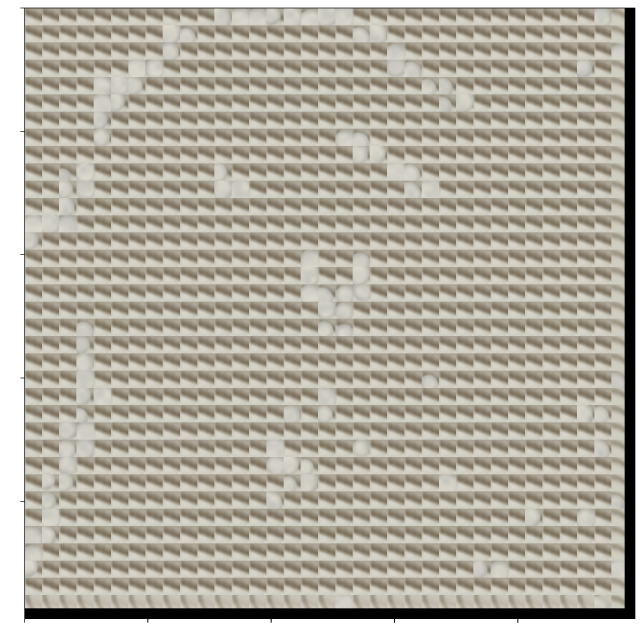
Give the GLSL for this pattern, as a Shadertoy shader.

```glsl
// A plotted mosaic: one small shaded relief tile repeated over a square grid,
// with pale worn tiles along a few strokes and scattered at random, set in a
// white margin with a black strip, thin frame and axis ticks.

const float SPAN = 495.0;         // axis length in plot units
const float FILLED = 486.7;       // extent covered by tiles
const float TILE = 14.0;          // tile side, giving 34.8 repeats each way
const float TICK_STEP = 100.0;
const float TICK_LENGTH = 3.4;
const float LINE_HALF = 0.36;
const float WEAR_REACH = 0.72;    // stroke half width, in tiles
const float WEAR_CHANCE = 0.9;
const float STRAY_CHANCE = 0.05;
const float CORNER_CHANCE = 0.2;
const int SAMPLES = 3;            // per side of a pixel
const vec2 PLOT_MIN = vec2(0.0385, 0.0125);
const vec2 PLOT_MAX = vec2(0.992, 0.9725);
const vec3 SHADOW = vec3(0.49, 0.445, 0.365);
const vec3 CREAM = vec3(0.825, 0.815, 0.77);
const vec3 PALE_GREY = vec3(0.76, 0.76, 0.735);
const vec3 PALE_WARM = vec3(0.87, 0.855, 0.81);

// Strokes of wear, start and end in tile units from the top left
const int STROKES = 12;
const vec4 WEAR[STROKES] = vec4[STROKES](
    vec4(0.5, 13.2, 2.3, 12.2), vec4(2.5, 11.5, 5.0, 5.0),
    vec4(5.2, 4.8, 9.2, 1.2), vec4(10.5, 0.5, 18.5, 0.5),
    vec4(19.2, 1.3, 25.5, 5.5), vec4(3.4, 18.5, 3.6, 22.5),
    vec4(4.0, 22.5, 0.4, 32.0), vec4(20.2, 14.0, 18.0, 18.4),
    vec4(16.5, 14.5, 17.5, 18.4), vec4(18.5, 7.5, 23.3, 10.5),
    vec4(11.5, 8.5, 11.8, 10.5), vec4(14.5, 25.5, 16.5, 28.5));

float hash(vec2 p) {
    return fract(sin(dot(p, vec2(127.1, 311.7))) * 43758.545);
}

float noise(vec2 p) {
    vec2 i = floor(p), f = fract(p);
    f = f * f * (3.0 - 2.0 * f);
    return mix(mix(hash(i), hash(i + vec2(1, 0)), f.x),
               mix(hash(i + vec2(0, 1)), hash(i + 1.0), f.x), f.y);
}

float segmentDistance(vec2 p, vec2 a, vec2 b) {
    vec2 ab = b - a;
    return length(p - a - ab * clamp(dot(p - a, ab) / dot(ab, ab), 0.0, 1.0));
}

// Common tile: dark slanting fold, tan above, cream below and at the left
float tileTone(vec2 q) {
    float s = q.y - 0.22 - 0.38 * q.x;
    float tone = s > 0.0 ? smoothstep(0.0, 0.33, s) : 0.55 * smoothstep(0.0, 0.4, -s);
    float leftEdge = 1.0 - smoothstep(0.0, 0.16, q.x);
    tone = mix(tone, 0.9, 0.6 * leftEdge);
    return tone + 0.16 * (noise(q * 5.0) - 0.5);
}

bool isWorn(vec2 id) {
    float reach = 100.0;
    for (int i = 0; i < STROKES; i++)
        reach = min(reach, segmentDistance(id + 0.5, WEAR[i].xy, WEAR[i].zw));
    float chance = reach < WEAR_REACH ? WEAR_CHANCE : 0.0;
    if (id.x > 11.0 && id.y > 20.0) chance = max(chance, STRAY_CHANCE);
    if (id.x > 27.0 && id.y < 4.0) chance = max(chance, CORNER_CHANCE);
    return hash(id + 3.7) < chance;
}

// Worn tile: a smooth pale mound with a soft rounded rim
vec3 wornColor(vec2 q, vec2 id, vec3 base) {
    float a = hash(id + 11.3), b = hash(id + 27.9), c = hash(id + 41.1);
    float d = length(q - vec2(0.1 + 0.5 * a, 0.35 + 0.5 * b)) - 0.5 - 0.35 * c;
    float light = 0.5 + (a - 0.5) * (q.y - 0.5) + 0.7 * (noise(q * 2.5 + id * 5.0) - 0.5);
    vec3 mound = mix(PALE_GREY, PALE_WARM, clamp(light, 0.0, 1.0));
    mound *= 1.0 - 0.1 * smoothstep(-0.3, 0.0, d);
    return mix(mound, base, 0.85 * smoothstep(-0.06, 0.1, d));
}

vec3 mosaic(vec2 p) {
    vec2 id = floor(p / TILE), q = fract(p / TILE);
    float tone = tileTone(q);
    // Cut-off last row and column: light, with scalloped shading
    if (max(id.x, id.y) > 33.5) {
        vec2 e = id.x > 33.5 ? q : q.yx;
        float scallop = smoothstep(0.0, 0.3, abs(e.y - 0.15 - 0.5 * e.x * e.x));
        tone = mix(tone, 0.45 + 0.5 * scallop, 0.8);
    }
    vec3 color = mix(SHADOW, CREAM, clamp(tone, 0.0, 1.05));
    return isWorn(id) ? wornColor(q, id, color) : color;
}

vec3 scene(vec2 uv) {
    vec2 p = (vec2(uv.x, 1.0 - uv.y) - PLOT_MIN) / (PLOT_MAX - PLOT_MIN) * SPAN;
    // Frame and outward ticks
    vec2 edge = abs(p - 0.5 * SPAN) - 0.5 * SPAN;
    float outside = max(edge.x, edge.y);
    vec2 tick = abs(p - TICK_STEP * floor(p / TICK_STEP + 0.5));
    bool leftTick = p.x < 0.0 && p.x > -TICK_LENGTH && tick.y < LINE_HALF && edge.y < LINE_HALF;
    bool lowTick = p.y > SPAN && p.y < SPAN + TICK_LENGTH && tick.x < LINE_HALF && edge.x < LINE_HALF;
    if (abs(outside) < LINE_HALF || leftTick || lowTick) return vec3(0.0);
    if (outside > 0.0) return vec3(1.0);
    return max(p.x, p.y) > FILLED ? vec3(0.0) : mosaic(p);
}

void mainImage(out vec4 fragColor, in vec2 fragCoord) {
    vec3 sum = vec3(0.0);
    for (int i = 0; i < SAMPLES * SAMPLES; i++) {
        vec2 offset = (vec2(i % SAMPLES, i / SAMPLES) + 0.5) / float(SAMPLES) - 0.5;
        sum += scene((fragCoord + offset) / iResolution.xy);
    }
    fragColor = vec4(sum / float(SAMPLES * SAMPLES), 1.0);
}
```
